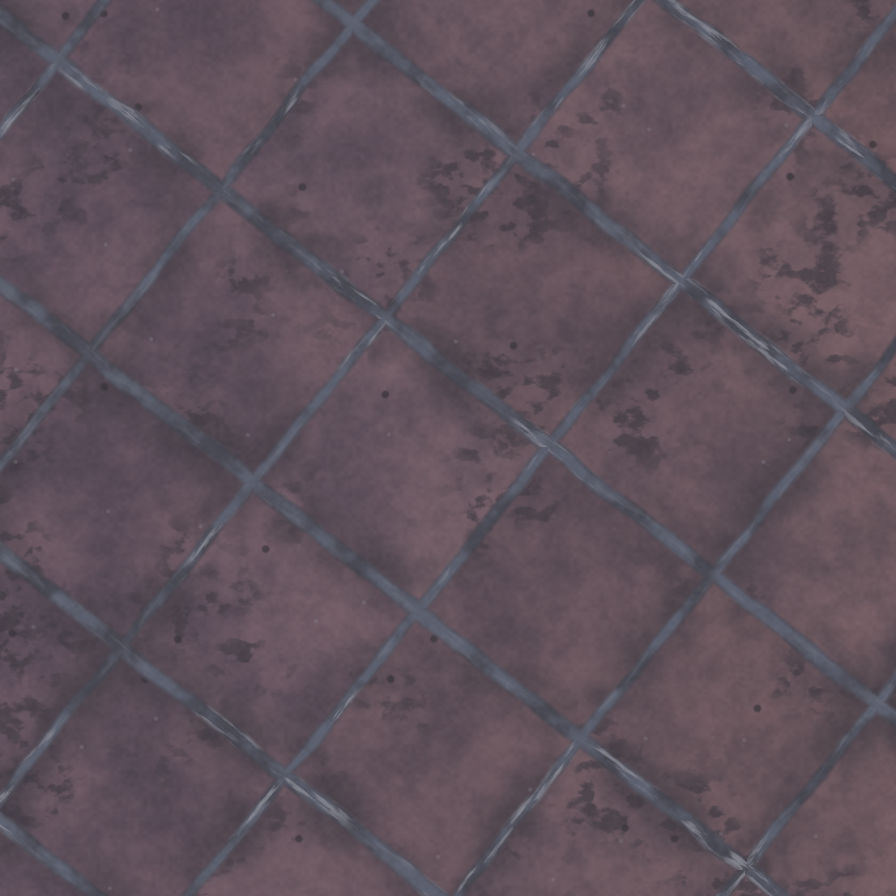
Reproduce this texture procedurally as a WebGL 2 fragment shader.

```glsl
#version 300 es
precision highp float;

uniform vec2 u_resolution;
out vec4 outColor;

const vec3 CLAY_DARK = vec3(0.345, 0.295, 0.335);
const vec3 CLAY_LIGHT = vec3(0.455, 0.368, 0.398);
const vec3 SOOT = vec3(0.255, 0.235, 0.265);
const vec3 GROUT_DARK = vec3(0.285, 0.285, 0.325);
const vec3 GROUT_LIGHT = vec3(0.365, 0.378, 0.435);
const vec3 CHALK = vec3(0.53, 0.53, 0.57);

// Lattice: one corner and the two tile edges, in canvas units
const vec2 CORNER = vec2(0.4297, 0.6458);
const vec2 EDGE_A = vec2(0.1829, -0.1436);
const vec2 EDGE_B = vec2(-0.1471, -0.1840);
const vec2 HALF_GROUT = vec2(0.0064, 0.0090);

float hash(vec2 p) {
    vec3 q = fract(p.xyx * vec3(0.1031, 0.1030, 0.0973));
    q += dot(q, q.yzx + 33.33);
    return fract((q.x + q.y) * q.z);
}

float noise(vec2 p) {
    vec2 i = floor(p);
    vec2 f = fract(p);
    f = f * f * (3.0 - 2.0 * f);
    return mix(mix(hash(i), hash(i + vec2(1, 0)), f.x),
               mix(hash(i + vec2(0, 1)), hash(i + vec2(1, 1)), f.x), f.y);
}

float fbm(vec2 p) {
    float sum = 0.0;
    float gain = 0.5;
    for (int i = 0; i < 5; i++) {
        sum += gain * noise(p);
        p = mat2(1.6, 1.2, -1.2, 1.6) * p + 17.3;
        gain *= 0.5;
    }
    return sum / 0.97;
}

// Sparse round pits, one candidate per cell
float pits(vec2 p, float density, float radius) {
    vec2 cell = floor(p);
    vec2 center = 0.3 + 0.4 * vec2(hash(cell + 3.1), hash(cell + 8.7));
    float d = length(fract(p) - center);
    return step(1.0 - density, hash(cell + 51.0)) * smoothstep(radius, radius * 0.4, d);
}

// Fired clay with mottling, sooty rims and clustered stains
vec3 tileColor(vec2 p, vec2 cell, float rim) {
    float tone = hash(cell + 40.0);
    vec2 shifted = p + 5.0 * vec2(tone, hash(cell + 71.0));
    float mottle = fbm(shifted * 11.0);
    float fine = fbm(shifted * 65.0);
    vec3 color = mix(CLAY_DARK, CLAY_LIGHT, smoothstep(0.16, 0.76, mottle * 0.7 + fine * 0.3));
    color *= 0.965 + 0.07 * tone;
    color += mix(vec3(-0.012, -0.006, 0.006), vec3(0.012, 0.004, -0.004), p.x);

    float rimShade = smoothstep(0.045, 0.0, rim) * smoothstep(0.25, 0.75, fbm(p * 16.0 + 9.0));
    color = mix(color, SOOT, 0.6 * rimShade);

    float corner = smoothstep(0.28, 0.0, length((p - vec2(0.0, 0.22)) * vec2(1.2, 0.6)));
    float patches = smoothstep(0.50, 0.72, fbm(p * 9.0 + 31.0) + 0.12 * corner);
    float specks = smoothstep(0.48, 0.68, fbm(p * vec2(55.0, 75.0) + 4.0));
    color = mix(color, SOOT, specks * (0.10 + 0.6 * patches));
    color = mix(color, SOOT * 0.85, 0.7 * pits(p * 22.0, 0.04, 0.13));
    return mix(color, CHALK, 0.3 * pits(p * 38.0 + 6.0, 0.03, 0.12));
}

// Blue-grey mortar with dark spots and chalky scrapes along the joint
vec3 groutColor(vec2 p, vec2 along, float offset) {
    vec3 color = mix(GROUT_DARK, GROUT_LIGHT, smoothstep(0.25, 0.68, fbm(p * 28.0 + 12.0)));
    float streak = smoothstep(0.5, 0.78, fbm(along * vec2(32.0, 190.0)));
    float worn = smoothstep(0.52, 0.72, noise(p * 8.0 + 63.0));
    color = mix(color, CHALK, streak * (0.18 + 0.7 * worn));
    return mix(color, SOOT, 0.4 * smoothstep(0.3, 1.1, offset));
}

void main() {
    vec2 p = gl_FragCoord.xy / u_resolution;
    float pixel = 1.0 / min(u_resolution.x, u_resolution.y);

    // Slightly uneven lattice coordinates
    vec2 wobble = vec2(noise(p * 24.0), noise(p * 24.0 + 50.0)) - 0.5;
    vec2 grid = inverse(mat2(EDGE_A, EDGE_B)) * (p + 0.004 * wobble - CORNER);
    vec2 edgeLength = vec2(length(EDGE_A), length(EDGE_B));
    vec2 joint = abs(fract(grid + 0.5) - 0.5) * edgeLength;

    // Ragged joint edges
    vec2 width = HALF_GROUT * (0.75 + 0.5 * fbm(p * 40.0));
    vec2 signedEdge = joint - width;
    float rim = min(signedEdge.x, signedEdge.y);
    float soft = 0.0022 + pixel;
    float grout = 1.0 - smoothstep(-soft, soft, rim);

    vec2 place = grid * edgeLength;
    bool acrossA = signedEdge.x < signedEdge.y;
    vec2 along = acrossA ? place.yx : place;
    float offset = acrossA ? joint.x / width.x : joint.y / width.y;

    vec3 color = mix(tileColor(p, floor(grid), max(rim, 0.0)), groutColor(p, along, offset), grout);
    color += 0.022 * (noise(p * 210.0) - 0.5);
    outColor = vec4(color, 1.0);
}
```
